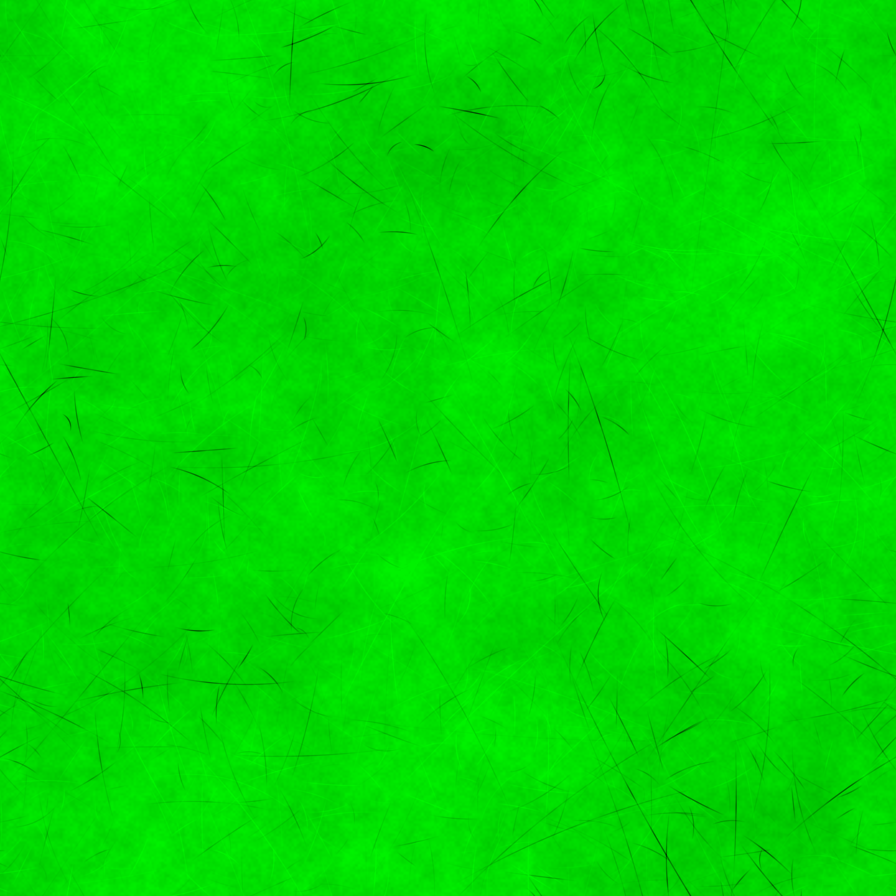
A three.js fragment shader for this texture:

```glsl
// Tiling bright green worn surface: soft cloudy patches, fine mottling and hairline scratches.
varying vec2 vUv;

const vec3 PAINT = vec3(0.0, 1.0, 0.0);
const float BASE_LEVEL = 0.853;
const float CLOUD_CONTRAST = 0.027;
const float MOTTLE_CONTRAST = 0.055;
const float DARK_SCRATCH = 0.36;
const float LIGHT_SCRATCH = 0.06;
const float SCRATCH_WIDTH = 0.0015;
const float SCRATCH_BEND = 0.09;
const int CLOUD_WAVES = 18;
const int MOTTLE_OCTAVES = 6;
const int SCRATCH_LAYERS = 4;
const int SCRATCHES_PER_CELL = 3;
const float PI = 3.14159;
const float TAU = 6.28318;

vec2 hash2(vec2 p) {
  vec3 q = fract(p.xyx * vec3(0.1031, 0.1030, 0.0973));
  q += dot(q, q.yzx + 33.33);
  return fract((q.xx + q.yz) * q.zy);
}

// Value noise that wraps after "cells" cells.
float wrappedNoise(vec2 uv, float cells) {
  vec2 p = uv * cells;
  vec2 cell = floor(p);
  vec2 f = p - cell;
  f = f * f * (3.0 - 2.0 * f);
  vec2 lo = mod(cell, cells);
  vec2 hi = mod(cell + 1.0, cells);
  float bottom = mix(hash2(lo + cells).x, hash2(vec2(hi.x, lo.y) + cells).x, f.x);
  float top = mix(hash2(vec2(lo.x, hi.y) + cells).x, hash2(hi + cells).x, f.x);
  return mix(bottom, top, f.y) - 0.5;
}

// Broad patches: warped sines with whole wave numbers, scaled to unit deviation.
float clouds(vec2 uv) {
  vec2 p = uv + 0.025 * sin(TAU * (uv.yx * 3.0 + uv * vec2(1.0, 2.0)));
  float sum = 0.0;
  float power = 0.0;
  for (int i = 0; i < CLOUD_WAVES; i++) {
    float index = float(i);
    vec2 rnd = hash2(vec2(index + 5.0, index * 3.0 + 11.0));
    float radius = 1.0 + index * 0.4;
    float angle = rnd.x * TAU;
    vec2 wave = floor(radius * vec2(cos(angle), sin(angle)) + 0.5);
    float amplitude = 1.0 / radius;
    sum += amplitude * sin(TAU * (dot(wave, p) + rnd.y));
    power += 0.5 * amplitude * amplitude;
  }
  return sum / sqrt(power);
}

// Blotches down to fine grain.
float mottle(vec2 uv) {
  float sum = 0.0;
  float cells = 11.0;
  float amplitude = 0.9;
  for (int i = 0; i < MOTTLE_OCTAVES; i++) {
    sum += amplitude * wrappedNoise(uv, cells);
    cells *= 2.0;
    amplitude *= 0.96;
  }
  return sum;
}

// Slightly bent strokes on a wrapped grid; x is dark and y is light coverage.
vec2 scratches(vec2 uv, float cells) {
  vec2 p = uv * cells;
  vec2 cell = floor(p);
  vec2 cover = vec2(0.0);
  for (int y = -1; y <= 1; y++) {
    for (int x = -1; x <= 1; x++) {
      vec2 home = cell + vec2(float(x), float(y));
      for (int k = 0; k < SCRATCHES_PER_CELL; k++) {
        vec2 id = mod(home, cells) + cells * 17.0 + float(k) * 37.0;
        vec2 place = hash2(id);
        vec2 pose = hash2(id + vec2(71.0, 193.0));
        vec2 look = hash2(id + vec2(311.0, 127.0));
        vec2 dir = vec2(cos(pose.x * PI), sin(pose.x * PI));
        vec2 d = p - home - place;
        float along = dot(d, dir) / mix(0.25, 0.93, pose.y);
        float bend = SCRATCH_BEND * (fract(look.x * 13.0) - 0.5) * 2.0;
        float side = dot(d, vec2(-dir.y, dir.x)) + bend * along * along;
        float stroke = 1.0 - smoothstep(0.0, SCRATCH_WIDTH * cells, abs(side));
        stroke *= max(0.0, 1.0 - along * along);
        float isLight = step(look.x, 0.4);
        float faintness = look.y * look.y;
        cover += stroke * vec2((1.0 - isLight) * faintness * look.y, isLight * look.y);
      }
    }
  }
  return cover;
}

void main() {
  float patches = clouds(vUv);
  float level = BASE_LEVEL + CLOUD_CONTRAST * patches + MOTTLE_CONTRAST * mottle(vUv);

  // Long hairlines first, then ever shorter nicks.
  vec2 cover = vec2(0.0);
  float cells = 3.0;
  for (int i = 0; i < SCRATCH_LAYERS; i++) {
    cover += scratches(vUv, cells);
    cells *= 2.0;
  }

  // Dark patches are worn harder, and scratches break up along their length.
  float wear = mix(1.3, 0.4, smoothstep(-1.6, 1.0, patches));
  float broken = 0.75 + 1.1 * wrappedNoise(vUv, 60.0);
  level -= DARK_SCRATCH * wear * broken * min(cover.x, 1.4);
  level += LIGHT_SCRATCH * min(cover.y, 1.5);
  gl_FragColor = vec4(PAINT * clamp(level, 0.0, 0.95), 1.0);
}
```
